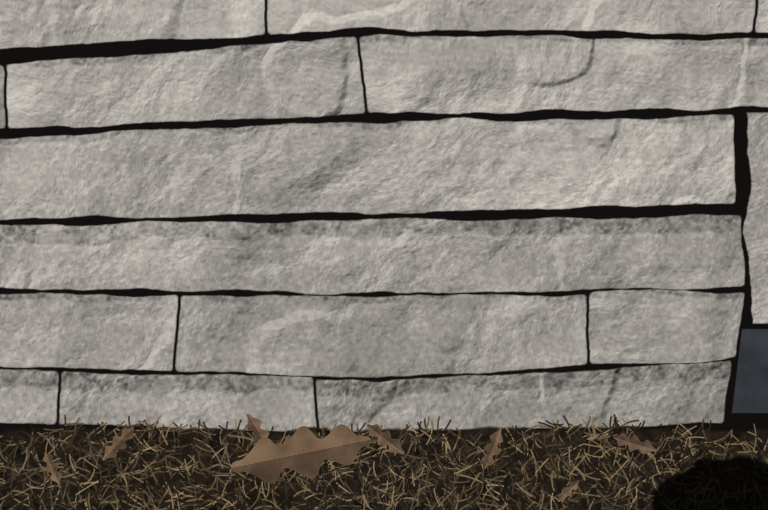
Reproduce this texture procedurally as a Shadertoy shader.

```glsl
// Dry-laid wall of rough limestone blocks in six uneven courses, above dry grass.
// Courses are bands between bent edges, cut by slanted joints; a lit noise height
// field gives the split faces. Grass is layers of hashed blades.

#define STONE_TINT vec3(1.03, 1.0, 0.955)
#define GAP_COLOR vec3(0.07, 0.062, 0.06)
#define SLAB_COLOR vec3(0.21, 0.22, 0.24)
#define SOIL_COLOR vec3(0.12, 0.10, 0.08)
#define STRAW_COLOR vec3(0.54, 0.46, 0.34)
#define LEAF_COLOR vec3(0.46, 0.37, 0.29)
#define RELIEF 0.032
#define LIGHT_GAIN 0.36
#define JOINT_GAP 0.002
#define GROUND_Y 0.158
#define BLADE_LAYERS 18

// Course edge heights at left, middle and right, top course first
const vec3 TOP[6] = vec3[6](vec3(1.1), vec3(.879, .933, .929), vec3(.734, .765, .776),
  vec3(.56, .571, .579), vec3(.429, .423, .432), vec3(.28, .256, .295));
const vec3 BOTTOM[6] = vec3[6](vec3(.906, .943, .935), vec3(.745, .78, .787),
  vec3(.568, .582, .6), vec3(.433, .424, .437), vec3(.283, .26, .298), vec3(.17, .15, .17));
// Joints along each course; negative ones are unused
const vec3 JOINTS[6] = vec3[6](vec3(.52, 1.484, 1.6), vec3(.014, .708, 1.6),
  vec3(-1, -1, 1.445), vec3(-1, -1, 1.461), vec3(.347, 1.155, 1.453), vec3(.112, .62, 1.425));

float hash(vec2 p) { return fract(sin(dot(p, vec2(127.1, 311.7))) * 43758.5453); }

float noise(vec2 p) {
  vec2 i = floor(p), f = fract(p);
  f *= f * (3.0 - 2.0 * f);
  return mix(mix(hash(i), hash(i + vec2(1, 0)), f.x),
             mix(hash(i + vec2(0, 1)), hash(i + 1.0), f.x), f.y);
}

float fbm(vec2 p) {
  float sum = 0.0, amp = 0.5;
  for (int i = 0; i < 6; i++) {
    sum += amp * noise(p);
    p = mat2(1.6, 1.2, -1.2, 1.6) * p + 3.7;
    amp *= 0.5;
  }
  return sum;
}

mat2 rot(float a) { return mat2(cos(a), -sin(a), sin(a), cos(a)); }

float profile(vec3 e, float x) {
  return x < 0.74 ? mix(e.x, e.y, x / 0.74) : mix(e.y, e.z, (x - 0.74) / 0.73);
}

// Chipped edge offset
float wobble(float x, float seed) { return 0.017 * fbm(vec2(x * 11.0, seed)) - 0.0083; }

// Split rock surface: warped noise with sharp-edged chips
float rockHeight(vec2 p) {
  float w = fbm(p * vec2(3, 4) + 9.0);
  p += 0.13 * vec2(w, -w);
  return RELIEF * (fbm(p * vec2(8, 7)) + 0.2 * smoothstep(0.68, 0.74, noise(p * vec2(5, 4))));
}

// Inside distance of the nearest block; info = seed, depth below top, course
float wall(vec2 p, out vec3 info) {
  float best = -1.0;
  info = vec3(0);
  for (int i = 0; i < 6; i++) {
    float row = float(i), left = -1.0, right = 3.0, count = 0.0;
    float top = profile(TOP[i], p.x) + wobble(p.x, row * 7.0);
    float bottom = profile(BOTTOM[i], p.x) + wobble(p.x, row * 7.0 + 40.0);
    for (int j = 0; j < 3; j++) {
      float seed = row * 3.0 + float(j), slant = 0.25 * (hash(vec2(seed, 4)) - 0.4);
      float x = JOINTS[i][j] + slant * (p.y - 0.5 * (top + bottom)) + wobble(p.y, seed + 80.0);
      if (p.x > x) { left = max(left, x); count++; }
      else right = min(right, x);
    }
    float id = row * 4.0 + count;
    top -= 0.006 * hash(vec2(id, 2));
    // Rounded minimum softens the corners
    float a = min(p.x - left, right - p.x) - JOINT_GAP, b = min(p.y - bottom, top - p.y);
    float k = max(0.009 - abs(a - b), 0.0);
    float d = count > 2.5 ? -1.0 : min(a, b) - k * k * 28.0;
    if (d > best) { best = d; info = vec3(id, top - p.y, row); }
  }
  // Return of the wall at the far right
  float side = min(p.x - 1.468 - 2.0 * wobble(p.y, 70.0), min(0.78 - p.y, p.y - 0.365));
  if (side > best) { best = side; info = vec3(30, 0.2, 2); }
  return best;
}

vec3 stoneColor(vec2 p, float d, vec3 info) {
  vec2 q = p + info.x * vec2(3.7, 1.9);
  float slope = (rockHeight(q + vec2(-0.0017, 0.0025)) - rockHeight(q)) / 0.003;
  float tone = 0.465 - LIGHT_GAIN * max(slope, -0.3) + 0.18 * fbm(q * 3.0);
  tone += 0.05 * hash(vec2(info.x, 8)) + 0.03 * noise(q * vec2(9, 130)) + 0.07 * noise(q * 160.0);
  tone += 0.04 * (1.0 - smoothstep(0.0, 0.01, info.y)) - 0.01 * max(info.z - 2.0, 0.0);
  // Weathered ledge on the courses that project
  float ledge = info.z == 3.0 || info.z == 5.0 ? 0.032 : 0.008;
  float below = smoothstep(-0.004, 0.004, info.y - ledge - 2.0 * wobble(p.x, 60.0));
  tone -= (1.0 - below) * (0.03 + 0.26 * noise(p * 150.0) * noise(p * 60.0));
  return tone * STONE_TINT * mix(0.8, 1.0, smoothstep(0.0, 0.004, d));
}

// Lobed leaf, darker on one side of its midrib
void leaf(inout vec3 col, vec2 p, float angle, float size, float px) {
  vec2 q = rot(angle) * p / size;
  float width = 0.36 * sqrt(max(1.0 - q.x * q.x, 0.0)) * (0.75 + 0.3 * cos(q.x * 11.0 - abs(q.y) * 3.0));
  float d = (width - abs(q.y) - step(1.0, abs(q.x))) * size;
  vec3 tint = LEAF_COLOR * (0.7 + 0.6 * fbm(q * 3.0 + size * 90.0) - 0.25 * step(q.y, 0.0));
  col = mix(col, tint, smoothstep(-px, px, d));
}

void grass(inout vec3 col, vec2 p, float px) {
  for (int i = 0; i < BLADE_LAYERS; i++) {
    float layer = float(i), scale = 16.0 + 12.0 * hash(vec2(layer, 1));
    mat2 turn = rot(layer * 2.4);
    vec2 q = turn * p * scale + layer * 7.3, id = floor(q);
    vec2 root = transpose(turn) * (id + 0.5 - layer * 7.3) / scale;
    float h = hash(id + layer), reach = GROUND_Y + 0.035 * (noise(root * 14.0) - 0.5);
    vec2 b = rot(h * 6.283) * (q - id - 0.5);
    b.y += 1.2 * (h - 0.5) * b.x * b.x;
    float d = length(vec2(max(abs(b.x) - 0.43, 0.0), b.y)) / scale;
    float cover = smoothstep(-px, px, 0.0014 - d) * step(root.y, reach);
    h = hash(id + 3.1 * layer);
    col = mix(col, STRAW_COLOR * (0.2 + h * h), cover * 0.9);
  }
}

void mainImage(out vec4 fragColor, in vec2 fragCoord) {
  float px = 1.0 / iResolution.y;
  vec2 p = fragCoord * px;
  vec3 info;
  float d = wall(p, info);
  vec3 col = mix(GAP_COLOR, stoneColor(p, d, info), smoothstep(-px, px, d));
  // Dark slab at the foot of the return
  float slab = min(p.x - 1.412 - 0.12 * p.y, min(0.355 - p.y, p.y - 0.19));
  col = mix(col, SLAB_COLOR * (0.8 + 0.4 * fbm(p * 30.0)), smoothstep(-px, px, slab));
  // Ground litter
  float ground = GROUND_Y + 0.02 * (fbm(p * 18.0) - 0.5) - p.y;
  col = mix(col, SOIL_COLOR * (0.3 + 1.5 * fbm(p * 45.0)), smoothstep(-0.004, 0.004, ground));
  grass(col, p, px);
  for (float i = 0.0; i < 8.0; i++) {
    vec2 r = vec2(hash(vec2(i, 11)), hash(vec2(i, 23)));
    vec2 center = vec2((i + r.x) * 0.16 + 0.05, 0.03 + 0.12 * r.y);
    leaf(col, p - center, r.x * 6.0, 0.028 + 0.02 * r.y, px);
  }
  leaf(col, p - vec2(0.59, 0.11), 0.2, 0.14, px);
  // Cast shadow in the corner
  float shade = length((p - vec2(1.43, 0)) / vec2(0.155, 0.105)) + 0.12 * noise(p * 40.0);
  col *= mix(0.16, 1.0, smoothstep(0.99, 1.09, shade));
  fragColor = vec4(clamp(col, 0.0, 1.0), 1.0);
}
```
